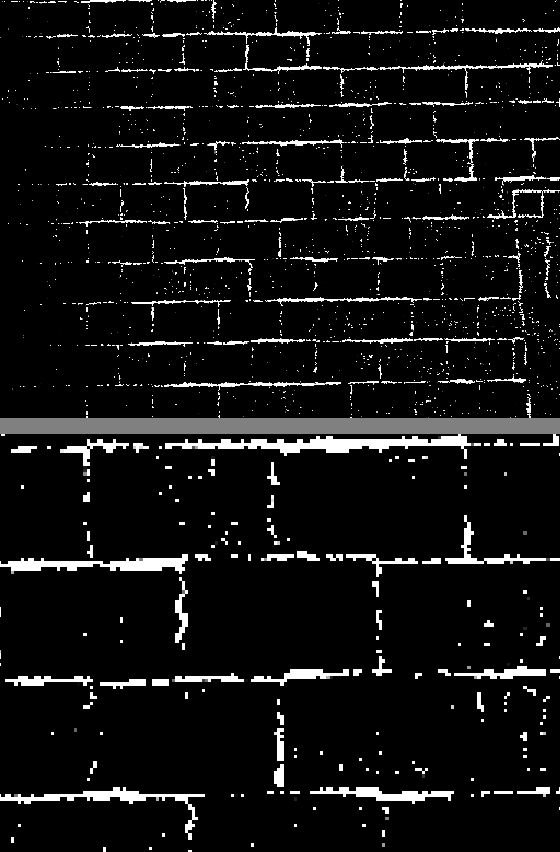
Top: the whole. Bottom: its middle third, enlarged.
This texture is drawn by a Shadertoy shader. Its source:

```glsl
// Black brick wall whose worn mortar joints show as ragged, broken white lines.

float hash(vec2 p) {
    return fract(sin(dot(p, vec2(127.1, 311.7))) * 43758.5);
}

// Gradient noise, roughly -0.7 to 0.7
float corner(vec2 cell, vec2 offset) {
    float angle = 6.2832 * hash(cell);
    return dot(vec2(cos(angle), sin(angle)), offset);
}

float noise(vec2 p) {
    vec2 i = floor(p), f = fract(p);
    vec2 u = f * f * f * (f * (f * 6.0 - 15.0) + 10.0);
    vec2 e = vec2(1.0, 0.0);
    return mix(mix(corner(i, f), corner(i + e, f - e), u.x),
               mix(corner(i + e.yx, f - e.yx), corner(i + 1.0, f - 1.0), u.x), u.y);
}

// Brick coordinate along a course; bricks widen slightly down the wall
float brickLength(float course) {
    return 0.148 + 0.00096 * course;
}

float alongCourse(float x, float course) {
    return (x - 0.364) / brickLength(course) - 0.5 * mod(course, 2.0);
}

float boxOutline(vec2 p, vec2 halfSize) {
    vec2 d = abs(p) - halfSize;
    return abs(length(max(d, 0.0)) + min(max(d.x, d.y), 0.0));
}

void mainImage(out vec4 fragColor, in vec2 fragCoord) {
    // Units of canvas height, y pointing down, set in square grains
    vec2 p = (floor(fragCoord / iResolution.y * 382.0) + 0.5) / 382.0;
    p.y = 1.0 - p.y;
    float grain = 0.75 * noise(p * 137.0) + 0.4 * (hash(floor(p * 382.0)) - 0.5);

    // Slightly tilted, wavering courses that grow taller downwards
    vec2 q = p + 0.003 * vec2(noise(p * 14.0), noise(p * 14.0 + 40.0));
    q.y += 0.014 * (q.x - 0.66);
    float row = (sqrt(0.00689 + 0.00368 * (q.y + 0.0035)) - 0.083) / 0.00184;
    float course = floor(row);
    float courseHeight = 0.083 + 0.00184 * row;

    // Light fades towards the left; a few bricks have bold outlines
    float light = smoothstep(-0.06, 0.34, p.x - 0.1 * p.y + 0.18 * noise(p * 5.0));
    float along = alongCourse(q.x, course);
    float bold = light * step(0.92, hash(vec2(floor(along), course) + 3.0));

    // Bed joints, stepping a little from brick to brick
    float bed = round(row);
    vec2 bedId = vec2(floor(alongCourse(q.x, bed)), bed);
    float bedDist = abs((row - bed) * courseHeight + 0.004 * (hash(bedId + 9.0) - 0.5)
                  + 0.002 * noise(p * vec2(45.0, 20.0)));
    float bedWidth = light * (0.0014 + 0.0018 * hash(bedId)
                   + 0.0045 * noise(p * vec2(15.0, 30.0))
                   + 0.003 * noise(p * vec2(50.0, 30.0)) + 0.0008 * bold);
    float ink = bedWidth + 0.0045 * grain - 0.0012 * (1.0 - light) - bedDist;

    // Head joints, thinner, crumbling and more broken
    vec2 headId = vec2(round(along), course);
    float headDist = abs((along - headId.x - 0.05 * (hash(headId + 5.0) - 0.5))
                   * brickLength(course) + 0.005 * noise(p * vec2(30.0, 65.0)));
    float headWidth = light * (0.0028 * hash(headId + 17.0) - 0.0003
                    + 0.004 * noise(p * vec2(20.0, 30.0)) + 0.0015 * bold);
    ink = max(ink, headWidth + 0.0065 * grain - 0.0009 * (2.0 - light) - headDist);

    // The wall ends at a ragged upright edge in the lower right
    float lower = smoothstep(0.44, 0.46, p.y);
    float edge = 1.228 + 0.072 * (p.y - 0.444) + 0.012 * noise(vec2(p.y * 16.0, 2.0));
    float beyond = lower * smoothstep(-0.004, 0.004, p.x - edge);
    ink -= 0.03 * beyond;
    float edgeInk = 0.0012 + 0.005 * noise(p * 18.0) + 0.009 * grain - abs(p.x - edge);
    ink = max(ink, edgeInk - 0.03 * (1.0 - lower));

    // Small block, ledge and crack beyond that edge
    vec2 block = p - vec2(1.263, 0.488);
    ink = max(ink, 0.0022 + 0.005 * grain - boxOutline(block, vec2(0.034, 0.03)));
    float ledge = length(vec2(max(1.24 - p.x, 0.0), p.y - 0.457));
    ink = max(ink, 0.0022 + 0.004 * grain - ledge);
    float crack = length(vec2(p.x - 1.31 - 0.012 * noise(p.yy * 20.0),
                              max(abs(p.y - 0.635) - 0.075, 0.0)));
    ink = max(ink, 0.0022 + 0.009 * grain - crack);

    // Sparse specks gather in small clumps, mostly on the right
    float density = 0.35 * noise(p * 11.0 + 7.0) + 0.25 * noise(p * 38.0)
                  + 0.08 * smoothstep(0.8, 1.2, p.x) * lower
                  + 0.05 * beyond - 0.1 * (1.0 - light);
    ink = max(ink, 0.006 * (grain + density - 0.54));

    // Narrow ramp keeps the ink close to pure black and white
    float ramp = 0.06 / iResolution.y;
    fragColor = vec4(vec3(smoothstep(-ramp, ramp, ink)), 1.0);
}
```
